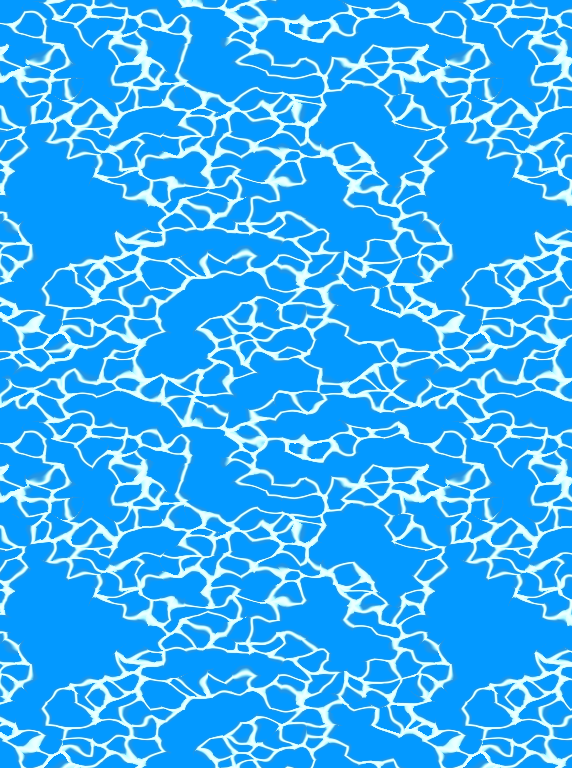
Reproduce this texture procedurally as a WebGL 1 fragment shader.

```glsl
precision highp float;
uniform vec2 u_resolution;

const vec3 WATER = vec3(0.01, 0.60, 1.00);
const vec3 SHADE = vec3(0.14, 0.58, 0.89);
const vec3 PALE = vec3(0.68, 0.98, 1.00);
const vec3 FOAM = vec3(0.92, 1.00, 1.00);

const float TILE = 0.734;              // repeat length, in canvas widths
const vec2 GRID = vec2(18.0, 28.0);    // small cells per tile
const vec2 POOL_A = vec2(3.0, 5.0);    // lattices of the two pool fields
const vec2 POOL_B = vec2(2.0, 4.0);
const vec2 WARP_GRID = vec2(15.0, 21.0);
const vec2 SWELL_GRID = vec2(13.0, 19.0);
const float WARP = 0.028;              // waviness, in tiles
const float JITTER = 0.92;
const float CHAIN = 0.072;             // breadth of the small-cell chains
const float SMALL_IDS = 4.0;           // fewer ids merge more small cells
const float LINE = 0.075;              // half line width, in small cells
const float SWELL = 0.17;              // extra half width at junctions
const float SWELL_VARIATION = 0.30;
const float SWELL_REACH = 0.24;
const float SOFT = 0.045;
const float HALO = 0.13;
const float FAR = 9.0;

vec2 hash2(vec2 p) {
  vec3 q = fract(p.xyx * vec3(0.1031, 0.1030, 0.0973));
  q += dot(q, q.yzx + 33.33);
  return fract((q.xx + q.yz) * q.zy);
}

vec2 gradientAt(vec2 cell, vec2 period, float seed) {
  float angle = 6.2832 * hash2(mod(cell, period) + seed).x;
  return vec2(cos(angle), sin(angle));
}

// Gradient noise that repeats after one tile
float noise(vec2 tilePos, vec2 period, float seed) {
  vec2 p = tilePos * period + 0.37 * fract(seed * 0.13);
  vec2 i = floor(p);
  vec2 f = p - i;
  vec2 u = f * f * f * (f * (f * 6.0 - 15.0) + 10.0);
  vec2 e = vec2(1.0, 0.0);
  float a = dot(gradientAt(i, period, seed), f);
  float b = dot(gradientAt(i + e.xy, period, seed), f - e.xy);
  float c = dot(gradientAt(i + e.yx, period, seed), f - e.yx);
  float d = dot(gradientAt(i + e.xx, period, seed), f - e.xx);
  return mix(mix(a, b, u.x), mix(c, d, u.x), u.y);
}

// Sites inside a pool share its id; those between pools stay small
float regionId(vec2 tilePos, float random) {
  float a = noise(tilePos, POOL_A, 17.0);
  float b = noise(tilePos, POOL_B, 53.0);
  if (min(abs(a), abs(b)) < CHAIN) return 10.0 + floor(random * SMALL_IDS);
  return step(0.0, a) + 2.0 * step(0.0, b);
}

bool same(float a, float b) {
  return abs(a - b) < 0.5;
}

// Distance to the nearest border, and closeness to a third region
vec2 borders(vec2 tilePos) {
  vec2 p = tilePos * GRID;
  vec2 home = floor(p);
  vec2 first = vec2(FAR, 0.0);
  vec2 second = vec2(-FAR, 0.0);
  float third = FAR;
  vec2 ids = vec2(-10.0, -20.0);
  for (int y = -2; y <= 2; y++) {
    for (int x = -2; x <= 2; x++) {
      vec2 cell = home + vec2(float(x), float(y));
      vec2 key = mod(cell, GRID);
      vec2 site = cell + 0.5 + JITTER * (hash2(key + 7.0) - 0.5);
      float id = regionId(site / GRID, hash2(key + 91.0).x);
      vec2 r = site - p;
      float d = length(r);
      if (same(id, ids.x)) {
        if (d < length(first)) first = r;
      } else if (d < length(first)) {
        if (!same(id, ids.y)) third = length(second);
        second = first;
        first = r;
        ids = vec2(id, ids.x);
      } else if (same(id, ids.y)) {
        if (d < length(second)) second = r;
      } else if (d < length(second)) {
        third = length(second);
        second = r;
        ids.y = id;
      } else {
        third = min(third, d);
      }
    }
  }
  float edge = dot(second, second) - dot(first, first);
  return vec2(0.5 * edge / max(length(second - first), 0.3), 0.5 * (third - length(first)));
}

void main() {
  vec2 tilePos = gl_FragCoord.xy / u_resolution.x / TILE;
  vec2 warp = vec2(noise(tilePos, WARP_GRID, 5.0), noise(tilePos, WARP_GRID, 29.0));
  vec2 border = borders(tilePos + WARP * warp);

  // Lines swell into triangles where three regions meet
  float swell = max(0.0, SWELL + SWELL_VARIATION * noise(tilePos, SWELL_GRID, 71.0));
  float width = LINE + swell * max(0.0, 1.0 - border.y / SWELL_REACH);

  // Dull halo, then pale rim, then white core
  float halo = 1.0 - smoothstep(width + SOFT, width + SOFT + HALO, border.x);
  float line = 1.0 - smoothstep(width - SOFT, width + SOFT, border.x);
  float core = 1.0 - smoothstep(0.0, width, border.x);
  vec3 color = mix(WATER, SHADE, halo);
  color = mix(color, mix(PALE, FOAM, core), line);
  gl_FragColor = vec4(color, 1.0);
}
```
